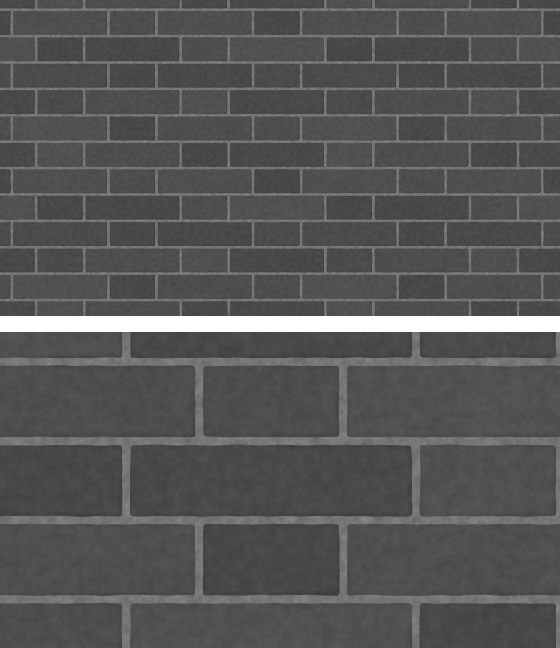
Top, the full canvas; bottom, a detail of the centre.
Reproduce this texture procedurally as a Shadertoy shader.

```glsl
// Charcoal brick wall: long and short bricks alternate along each course, and
// every other course shifts by half a pair. Each brick is a rounded-box distance
// over grainy mortar; tones repeat every two pairs and six courses.

// Lengths are fractions of the canvas height.
const float COURSE = 0.08353;              // height of one course with its joint
const float PAIR = 0.4576;                 // one long and one short brick
const float LONG_BRICK = 0.3056;           // long brick with its joint
const float JOINT = 0.0084;                // mortar width
const float CORNER = 0.0032;               // brick corner radius
const vec2 ORIGIN = vec2(0.0375, 0.0505);  // lower left joint crossing

const vec3 BRICK_COLOR = vec3(0.300);
const vec3 MORTAR_COLOR = vec3(0.462);

// Relative tone: four bricks per course (long, short, long, short), six courses.
const float TONES[24] = float[24](
     1.0, -0.9,  0.3,  0.2,
     0.3,  0.8, -0.8, -0.3,
    -0.3, -0.9, -0.8, -0.2,
    -0.9,  0.3,  1.0, -1.0,
     0.6,  0.2,  0.6, -1.0,
     0.3, -1.0, -0.7,  0.9);

// Random unit vector for a lattice point.
vec2 latticeGradient(vec2 cell) {
    vec3 h = fract(cell.xyx * vec3(0.1031, 0.1030, 0.0973));
    h += dot(h, h.yzx + 33.33);
    float angle = 6.28319 * fract((h.x + h.y) * h.z);
    return vec2(cos(angle), sin(angle));
}

// Gradient noise, centred on zero.
float gradientNoise(vec2 p) {
    vec2 i = floor(p), f = p - i;
    vec2 w = f * f * f * (f * (f * 6.0 - 15.0) + 10.0);
    vec2 e = vec2(0.0, 1.0);
    float a = dot(latticeGradient(i), f);
    float b = dot(latticeGradient(i + e.yx), f - e.yx);
    float c = dot(latticeGradient(i + e.xy), f - e.xy);
    float d = dot(latticeGradient(i + e.yy), f - e.yy);
    return mix(mix(a, b, w.x), mix(c, d, w.x), w.y);
}

// Sum of noise octaves, from blotches down to fine grain.
float grain(vec2 p, float frequency) {
    float sum = 0.0, weight = 0.5;
    for (int i = 0; i < 3; i++) {
        sum += weight * gradientNoise(p * frequency + float(i) * 17.3);
        frequency *= 2.1;
        weight *= 0.8;
    }
    return sum;
}

float roundedBox(vec2 p, vec2 halfSize, float radius) {
    vec2 q = abs(p) - halfSize + radius;
    return length(max(q, 0.0)) + min(max(q.x, q.y), 0.0) - radius;
}

// Finds the brick at p: xy = offset from its centre, z = cell width, w = tone.
vec4 brickAt(vec2 p) {
    vec2 q = p - ORIGIN;
    float course = floor(q.y / COURSE);
    float pairs = q.x / PAIR - 0.5 * mod(course, 2.0);
    float pairId = floor(pairs);
    float along = (pairs - pairId) * PAIR;
    float isShort = step(LONG_BRICK, along);
    float width = mix(LONG_BRICK, PAIR - LONG_BRICK, isShort);
    vec2 offset = vec2(along - isShort * LONG_BRICK - 0.5 * width,
                       q.y - (course + 0.5) * COURSE);
    float index = 4.0 * mod(course, 6.0) + 2.0 * mod(pairId, 2.0) + isShort;
    return vec4(offset, width, TONES[int(index + 0.5)]);
}

// Brick face: own tone, speckle, and a worn rim darker at lower right.
vec3 brickFace(vec2 p, vec4 brick, float dist) {
    float rim = smoothstep(-0.006, 0.0, dist);
    float side = dot(sign(brick.xy), vec2(0.5, -0.5));
    float shade = 0.018 * brick.w + 0.055 * grain(p, 70.0)
                + 0.012 * gradientNoise(p * 14.0);
    return BRICK_COLOR + shade - rim * (0.018 + 0.014 * side);
}

vec3 mortar(vec2 p) {
    return MORTAR_COLOR + 0.13 * grain(p, 60.0);
}

void mainImage(out vec4 fragColor, in vec2 fragCoord) {
    vec2 p = fragCoord / iResolution.y;
    float pixel = 1.0 / iResolution.y;

    // Slightly uneven brick outline
    vec4 brick = brickAt(p);
    vec2 halfSize = 0.5 * (vec2(brick.z, COURSE) - JOINT);
    float dist = roundedBox(brick.xy, halfSize, CORNER);
    dist += 0.0012 * gradientNoise(p * 45.0);

    // Brick over mortar with a smooth edge
    float coverage = 1.0 - smoothstep(-0.6 * pixel, 0.6 * pixel, dist);
    vec3 color = mix(mortar(p), brickFace(p, brick, dist), coverage);
    fragColor = vec4(clamp(color, 0.0, 1.0), 1.0);
}
```
